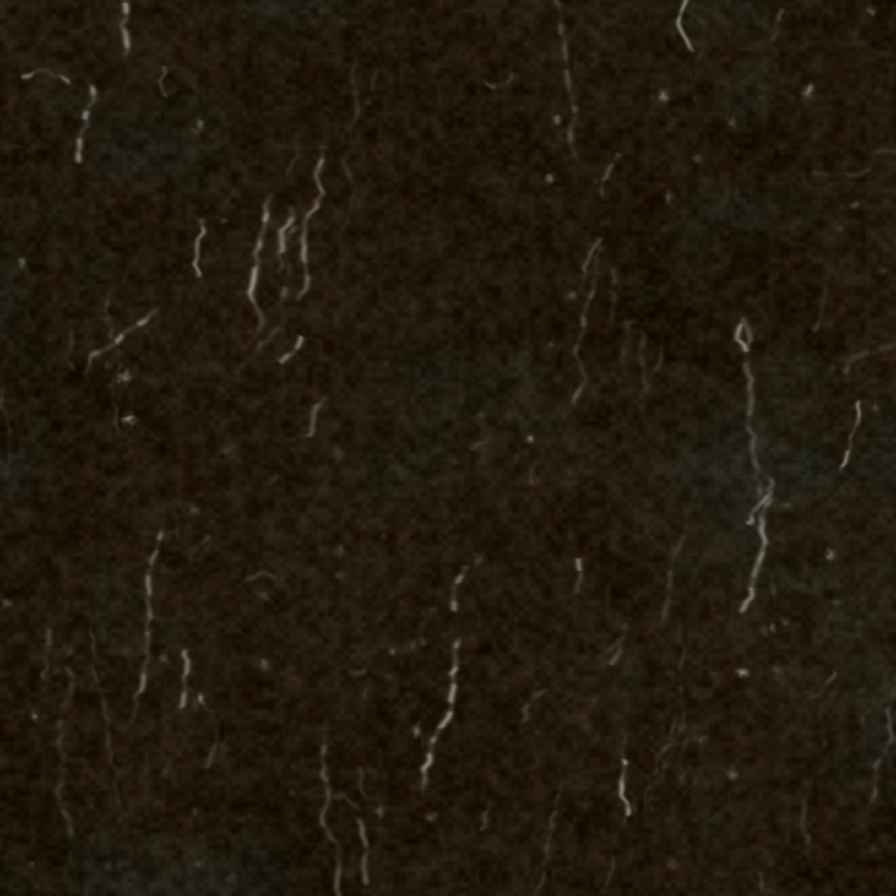
This texture is drawn by a Shadertoy shader. Its source:

```glsl
// Dark brown worn surface with fine mottled grain, pale broken scratches and specks.

const vec3 BASE = vec3(0.120, 0.087, 0.032);
const vec3 COOL_TINT = vec3(0.004, 0.026, 0.040);
const vec3 PALE = vec3(0.60, 0.57, 0.55);

float hash(vec2 p) {
    return fract(sin(dot(p, vec2(127.1, 311.7))) * 43758.5453);
}

vec2 hash2(vec2 p) {
    return vec2(hash(p), hash(p + 37.7));
}

float noise(vec2 p) {
    vec2 cell = floor(p), f = fract(p);
    f = f * f * (3.0 - 2.0 * f);
    float low = mix(hash(cell), hash(cell + vec2(1, 0)), f.x);
    float high = mix(hash(cell + vec2(0, 1)), hash(cell + vec2(1, 1)), f.x);
    return mix(low, high, f.y);
}

// Turns the upright axis clockwise, so its top leans right
mat2 leanRight(float angle) {
    float c = cos(angle), s = sin(angle);
    return mat2(c, s, -s, c);
}

// Soft bent line of given half length, broken up along its run
float scratch(vec2 p, float halfLength, float width, float bend, float seed) {
    float t = p.y / halfLength;
    float wobble = 0.014 * (noise(vec2(p.y * 32.0, seed)) - 0.5)
                 + 0.005 * (noise(vec2(p.y * 110.0, seed + 4.0)) - 0.5);
    float x = (p.x - bend * t * t - wobble) / width;
    float ends = 1.0 - smoothstep(0.85, 1.05, abs(t));
    float broken = smoothstep(0.25, 0.8, noise(vec2(p.y * 100.0, seed + 9.0)));
    return exp(-x * x) * ends * mix(0.3, 1.0, broken);
}

// Scatter of scratches around a main direction
float scratches(vec2 uv, int count, float lean, float spread, float maxLength, float seed) {
    float sum = 0.0;
    for (int i = 0; i < count; i++) {
        vec2 id = vec2(float(i) + 1.0, seed);
        vec2 shape = hash2(id + 5.3);
        vec2 look = hash2(id + 11.9);
        float angle = lean + spread * (hash(id + 2.6) - 0.5);
        float halfLength = mix(0.018, maxLength, shape.x * shape.x);
        float bend = 0.2 * halfLength * (shape.y - 0.5);
        float strength = mix(0.16, 0.85, look.x * look.x * look.x);
        vec2 p = leanRight(angle) * (uv - hash2(id));
        sum = max(sum, strength * scratch(p, halfLength, mix(0.0027, 0.0042, look.y), bend, float(i) + seed));
    }
    return sum;
}

// Sparse uneven flecks, one candidate per grid cell
float specks(vec2 uv, float cells, float density, float radius) {
    vec2 p = uv * cells, id = floor(p);
    vec2 center = 0.3 + 0.4 * hash2(id + 3.1);
    vec2 stretch = mix(vec2(0.7), vec2(1.3), hash2(id + 8.8));
    vec2 d = (fract(p) - center) * stretch / (radius * cells);
    d += 0.8 * (vec2(noise(uv * 190.0), noise(uv * 190.0 + 31.0)) - 0.5);
    float present = step(hash(id + 71.3), density);
    float strength = mix(0.12, 0.8, pow(hash(id + 19.4), 4.0));
    return present * strength * exp(-dot(d, d));
}

// Mottled grain with faint thread-like ridges and light blotches
float grain(vec2 uv) {
    float mottle = 0.5 * noise(uv * 80.0) + 0.5 * noise(uv * 165.0 + 13.0) - 0.5;
    float thread = 1.0 - smoothstep(0.0, 0.12, abs(noise(uv * 46.0 + 51.0) - 0.5));
    float broad = noise(uv * 6.0 + 4.0) + 0.7 * noise(uv * 19.0 + 40.0) - 0.85;
    return 0.115 * mottle + 0.016 * thread + 0.030 * broad;
}

void mainImage(out vec4 fragColor, in vec2 fragCoord) {
    vec2 uv = fragCoord / iResolution.y;

    // Brown ground with slight warm and green shifts
    vec3 color = BASE + grain(uv) * vec3(1.0, 1.0, 0.9);
    float hueShift = noise(uv * 60.0 + 90.0) - 0.5;
    color += 0.020 * hueShift * vec3(1.0, -0.5, -0.2);

    // Cool hazy patches
    float haze = 0.65 * noise(uv * 6.0 + 21.0) + 0.35 * noise(uv * 17.0 + 8.0);
    color += COOL_TINT * smoothstep(0.50, 0.85, haze);

    // Mostly upright scratches, a few oblique and flat ones
    float marks = scratches(uv, 60, 0.10, 0.5, 0.13, 3.0);
    marks = max(marks, scratches(uv, 10, 0.6, 0.5, 0.06, 17.0));
    marks = max(marks, scratches(uv, 8, 1.45, 0.5, 0.08, 29.0));

    // Specks gather in loose clusters
    float cluster = smoothstep(0.25, 0.65, noise(uv * vec2(9.0, 5.0) + 63.0));
    marks = max(marks, cluster * specks(uv, 25.0, 0.16, 0.0052));
    marks = max(marks, cluster * specks(uv + 0.37, 38.0, 0.08, 0.0042));
    color = mix(color, PALE, marks);

    fragColor = vec4(clamp(color, 0.0, 1.0), 1.0);
}
```
